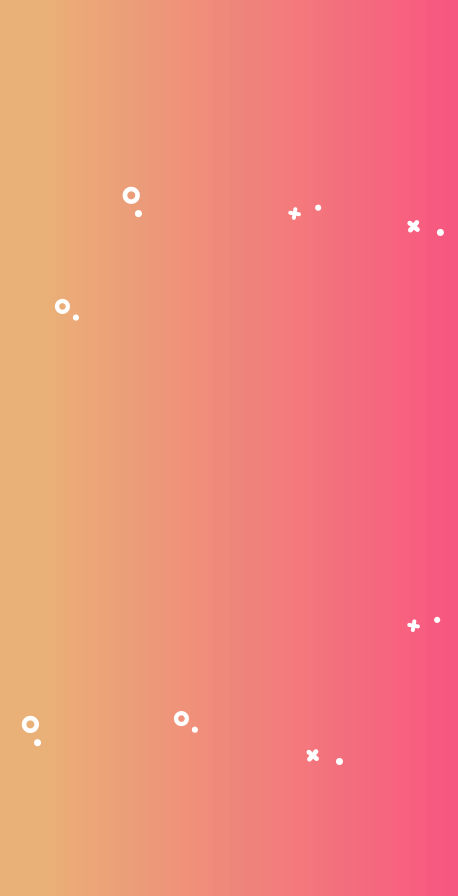
A WebGL 1 fragment shader for this background:

```glsl
precision highp float;

uniform vec2 u_resolution;

float dotShape(vec2 p, float radius) {
  return length(p) - radius;
}

float ring(vec2 p, float radius, float halfWidth) {
  return abs(length(p) - radius) - halfWidth;
}

// Two crossed strokes with round ends
float plusShape(vec2 p, float arm, float halfWidth, float angle) {
  float c = cos(angle), s = sin(angle);
  p = abs(vec2(c * p.x + s * p.y, c * p.y - s * p.x));
  vec2 q = vec2(max(p.x, p.y), min(p.x, p.y));
  return length(vec2(max(q.x - arm, 0.0), q.y)) - halfWidth;
}

// Large ring and slanted cross, each with its dot
float largeMotifs(vec2 p) {
  vec2 a = p - vec2(0.1465, 0.782);
  vec2 b = p - vec2(0.4616, 0.7474);
  float rings = min(ring(a, 0.0070, 0.0026),
                    dotShape(a - vec2(0.008, -0.0204), 0.0039));
  float crosses = min(plusShape(b, 0.0056, 0.0026, 0.87),
                      dotShape(b - vec2(0.0299, -0.0068), 0.0039));
  return min(rings, crosses);
}

// Small ring and tilted plus, each with its dot
float smallMotifs(vec2 p) {
  vec2 a = p - vec2(0.0697, 0.658);
  vec2 b = p - vec2(0.3288, 0.7617);
  float rings = min(ring(a, 0.0060, 0.0024),
                    dotShape(a - vec2(0.015, -0.0124), 0.0034));
  float pluses = min(plusShape(b, 0.0049, 0.0022, -0.17),
                     dotShape(b - vec2(0.0263, 0.0065), 0.0034));
  return min(rings, pluses);
}

// Sand to pink, with faint vertical bands and a ripple of warmth
vec3 background(float x) {
  float column = (floor(x * 28.0) + 0.5) / 28.0;
  float banded = mix(x, column, 0.5);
  float blend = clamp((banded - 0.1) / 0.9, 0.0, 1.0);
  vec3 color = mix(vec3(0.915, 0.69, 0.465), vec3(0.972, 0.335, 0.502), blend);
  color.r += 0.007 * sin(6.2832 * (column - 0.355) / 0.23) * smoothstep(0.08, 0.2, x);
  return color;
}

void main() {
  vec2 p = gl_FragCoord.xy / u_resolution.y;
  float pixel = 1.0 / u_resolution.y;

  // Each group appears above and again, shifted, below
  float d = 1.0;
  for (int i = 0; i < 2; i++) {
    float copy = float(i);
    d = min(d, largeMotifs(p + copy * vec2(0.1126, 0.5905)));
    d = min(d, smallMotifs(p - copy * vec2(0.1328, -0.460)));
  }

  float ink = clamp(0.5 - d / pixel, 0.0, 1.0);
  vec3 color = background(gl_FragCoord.x / u_resolution.x);
  gl_FragColor = vec4(mix(color, vec3(1.0), ink), 1.0);
}
```
